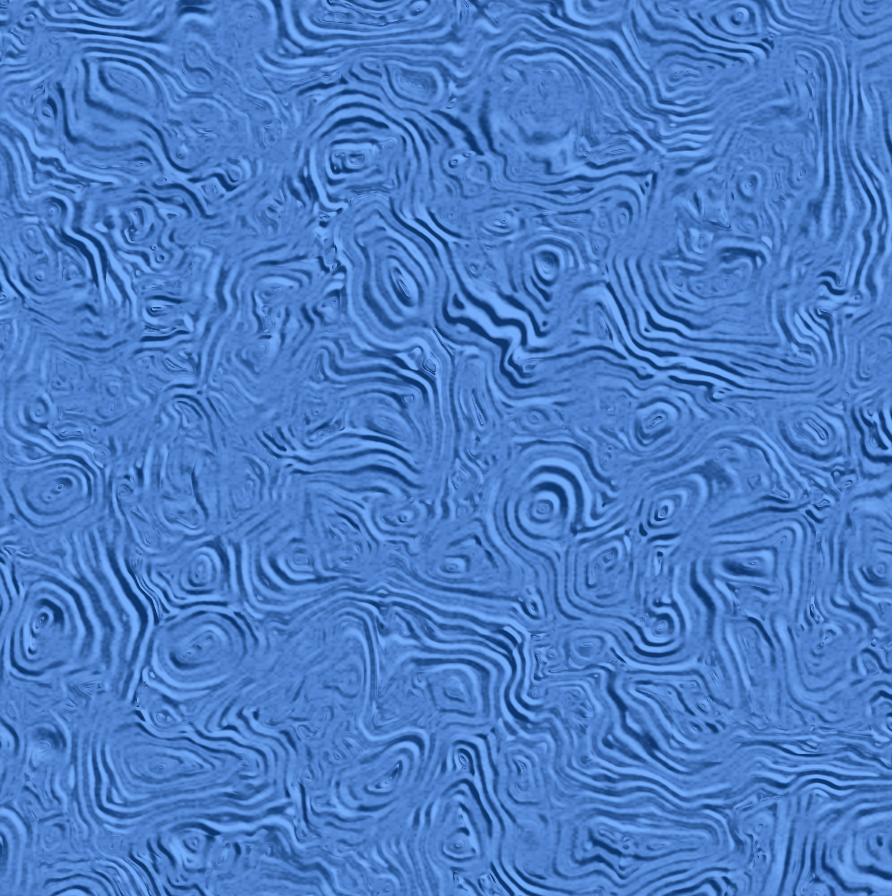
A Shadertoy shader for this texture:

```glsl
// Blue embossed relief: fine wavy ridges that follow the contours of layered
// value noise at a nearly even spacing, lit from one diagonal so that ridges
// lying along the light fade away, with hairlines and a woven grain on top.

const vec3 SHADOW_BLUE = vec3(0.10, 0.27, 0.51);
const vec3 BASE_BLUE   = vec3(0.30, 0.50, 0.805);
const vec3 LIGHT_BLUE  = vec3(0.43, 0.65, 0.95);

const vec2  LIGHT_DIR     = vec2(0.6, 0.8);
const float RIDGE_DENSITY = 140.0;   // bands per canvas height
const float HAIR_DENSITY  = 290.0;

float hash(vec2 p) {
    return fract(sin(dot(p, vec2(127.1, 311.7))) * 43758.5453);
}

float valueNoise(vec2 p) {
    vec2 i = floor(p);
    vec2 f = fract(p);
    f = f * f * (3.0 - 2.0 * f);
    float bottom = mix(hash(i), hash(i + vec2(1.0, 0.0)), f.x);
    float top = mix(hash(i + vec2(0.0, 1.0)), hash(i + vec2(1.0, 1.0)), f.x);
    return mix(bottom, top, f.y);
}

// Smooth landscape whose contour lines become the ridges
float field(vec2 p) {
    return valueNoise(p * 6.0 + 3.7)
         + valueNoise(p * 13.0 + 19.2) * 0.75
         + valueNoise(p * 34.0 + 41.5) * 0.15
         + valueNoise(p * 75.0 + 73.1) * 0.02;
}

// Slope of one band: random strength, sign alternating between neighbours
float bandSlope(float index, float seed) {
    float side = 1.0 - 2.0 * mod(index, 2.0);
    return side * mix(0.1, 1.0, hash(vec2(index, seed)));
}

float ridgeSlope(float x, float seed) {
    float i = floor(x);
    return mix(bandSlope(i, seed), bandSlope(i + 1.0, seed),
               smoothstep(0.1, 0.9, x - i));
}

// Doubles the band count on gentle slopes so the spacing stays even
float evenRidges(float height, float steepness, float density, float seed) {
    float level = clamp(log2(density / max(steepness, 0.01)), 3.0, 8.0);
    float coarse = floor(level);
    float blend = smoothstep(0.25, 0.75, level - coarse);
    return mix(ridgeSlope(height * exp2(coarse), seed + coarse),
               ridgeSlope(height * exp2(coarse + 1.0), seed + coarse + 1.0),
               blend);
}

// Fades bands that are too narrow for the pixel grid
float bandFade(float density, float pixel) {
    return 1.0 - smoothstep(0.6, 1.2, density * pixel);
}

vec3 reliefColor(float shade) {
    vec3 shaded = mix(BASE_BLUE, SHADOW_BLUE, clamp(-shade, 0.0, 1.25));
    return mix(shaded, LIGHT_BLUE, clamp(shade, 0.0, 1.2));
}

void mainImage(out vec4 fragColor, in vec2 fragCoord) {
    float pixel = 1.0 / iResolution.y;
    vec2 p = fragCoord * pixel;

    // Warp keeps the contours from lining up with the noise grid
    vec2 warp = vec2(valueNoise(p * 10.0 + 5.3), valueNoise(p * 10.0 + 57.9));
    vec2 q = p + 0.045 * (warp - 0.5);

    // Height and gradient of the landscape
    float delta = 0.0012;
    float height = field(q);
    vec2 gradient = vec2(field(q + vec2(delta, 0.0)) - height,
                         field(q + vec2(0.0, delta)) - height) / delta;
    float steepness = length(gradient);
    float facing = dot(gradient, LIGHT_DIR) / (steepness + 0.8);

    // Ridges broken into strokes, then hairlines between them
    float strokes = mix(0.25, 1.6, valueNoise(p * 19.0 + 88.0));
    float ridges = evenRidges(height, steepness, RIDGE_DENSITY, 1.0)
                 * bandFade(RIDGE_DENSITY, pixel);
    float hairs = evenRidges(height, steepness, HAIR_DENSITY, 31.0)
                * bandFade(HAIR_DENSITY, pixel);
    float shade = facing * (2.1 * strokes * ridges + 0.45 * hairs);

    // Woven grain
    float grain = valueNoise(p * vec2(250.0, 310.0)) - 0.5;
    shade += 0.5 * grain + 0.04;

    // Soft limit on the strongest slopes
    shade /= 1.0 + 0.2 * abs(shade);
    fragColor = vec4(reliefColor(shade), 1.0);
}
```
